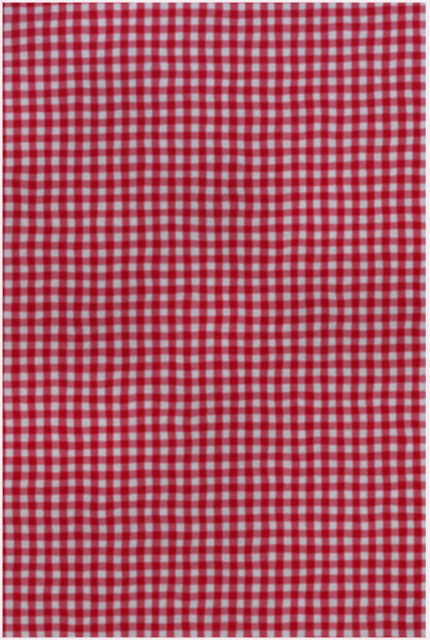
A Shadertoy shader for this texture:

```glsl
// Red and white gingham cloth with a thin pale border.
// Two soft stripe waves, one per thread direction, are blended as crossing
// dyed threads; slow noise bends the rows and varies the dye.

float hash(vec2 p) {
    return fract(sin(dot(p, vec2(127.1, 311.7))) * 43758.5453);
}

float noise(vec2 p) {
    vec2 i = floor(p), f = fract(p);
    f = f * f * (3.0 - 2.0 * f);
    return mix(mix(hash(i), hash(i + vec2(1, 0)), f.x),
               mix(hash(i + vec2(0, 1)), hash(i + vec2(1, 1)), f.x), f.y);
}

// Pale thread coverage: 1 in the middle of a pale stripe, 0 in a red one
vec2 paleStripes(vec2 cell, vec2 unevenness) {
    vec2 wave = cos(6.28318 * cell) + unevenness;
    return smoothstep(-0.72, 0.78, wave);
}

void mainImage(out vec4 fragColor, in vec2 fragCoord) {
    vec2 uv = fragCoord / iResolution.xy;

    // 28 columns by 42 rows, counted from a pale crossing near the middle
    vec2 cell = (uv - vec2(0.486, 0.512)) * vec2(27.9, 41.8);

    // Hand-laid cloth: rows tilt a little towards the top, threads wander
    cell.y -= (uv.x - 0.5) * mix(0.05, 0.5, uv.y);
    cell.x += 0.22 * (noise(uv * vec2(2.0, 5.0) + 3.0) - 0.5);
    cell.y += 0.25 * (noise(uv * vec2(5.0, 3.0) + 17.0) - 0.5);
    cell += 0.12 * (vec2(noise(cell * 0.7), noise(cell * 0.7 + 41.0)) - 0.5);

    // Each stripe differs slightly in width
    vec2 stripeId = floor(cell + 0.5);
    vec2 unevenness = 0.2 * vec2(hash(vec2(stripeId.x, 5.0)),
                                 hash(vec2(9.0, stripeId.y))) - 0.1;
    unevenness += 0.25 * (noise(cell * 1.6 + 7.0) - 0.5);
    vec2 pale = paleStripes(cell, unevenness);

    // Crossing threads: red on red, pale columns, pale rows, pale on pale
    vec3 red = vec3(0.61, 0.03, 0.09);
    vec3 columnPink = vec3(0.68, 0.31, 0.39);
    vec3 rowPink = vec3(0.66, 0.23, 0.31);
    vec3 white = vec3(0.72, 0.69, 0.72);
    vec3 color = mix(mix(red, columnPink, pale.x),
                     mix(rowPink, white, pale.x), pale.y);

    // Uneven dye, faint weave grain and a cooler tone towards the top
    color *= 0.95 + 0.1 * noise(uv * vec2(4.0, 6.0) + 29.0);
    color *= 0.96 + 0.08 * noise(cell * 5.0 + 13.0);
    color += vec3(0.01, 0.02, 0.035) * smoothstep(0.6, 1.0, uv.y);

    // Pale border with a soft cloth edge
    vec2 inset = min(uv - vec2(0.006, 0.004), vec2(0.990, 0.996) - uv);
    inset.y *= iResolution.y / iResolution.x;
    float cloth = smoothstep(-0.002, 0.002, min(inset.x, inset.y));
    color = mix(vec3(0.96, 0.93, 0.94), color, cloth);

    fragColor = vec4(color, 1.0);
}
```
